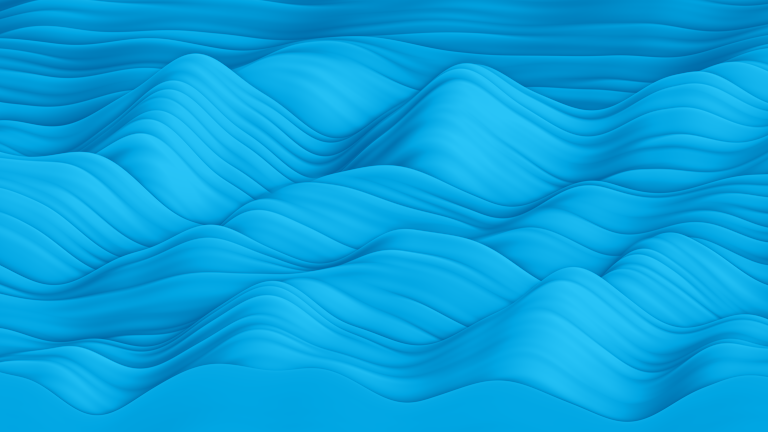
This background is drawn by a WebGL 2 fragment shader. Its source:

```glsl
#version 300 es
precision highp float;
// Silky blue waves: a stack of wavy sheets painted from the far top to the near bottom.
// Each sheet follows a gradient-noise crest line, is lit by its slope, and shades the
// sheet behind it; creases fade in and out so that neighbouring sheets melt together.
uniform vec2 u_resolution;
out vec4 fragColor;

vec2 gradientAt(vec2 cell) {
    float angle = 6.2832 * fract(sin(dot(cell, vec2(127.1, 311.7))) * 43758.5);
    return vec2(cos(angle), sin(angle));
}

float gradientNoise(vec2 p) {
    vec2 cell = floor(p), f = fract(p);
    vec2 w = f * f * f * (f * (f * 6.0 - 15.0) + 10.0);
    float a = dot(gradientAt(cell), f);
    float b = dot(gradientAt(cell + vec2(1, 0)), f - vec2(1, 0));
    float c = dot(gradientAt(cell + vec2(0, 1)), f - vec2(0, 1));
    float d = dot(gradientAt(cell + vec2(1, 1)), f - vec2(1, 1));
    return mix(mix(a, b, w.x), mix(c, d, w.x), w.y);
}

// Swell of the cloth along x; nearby rows give similar swells
float swell(float x, float row) {
    x += 0.2 * row;
    return gradientNoise(vec2(3.1 * x, row))
         + 0.6 * gradientNoise(vec2(1.5 * x + 7.3, 0.6 * row + 3.4));
}

// Tone from -1 (deep) over 0 (body) to 1 (glow)
vec3 toneColor(float tone) {
    vec3 deep = vec3(0.0, 0.38, 0.62);
    vec3 body = vec3(0.0, 0.65, 0.89);
    vec3 glow = vec3(0.16, 0.77, 0.97);
    return tone < 0.0 ? mix(body, deep, min(-tone, 1.0)) : mix(body, glow, min(tone, 1.0));
}

void main() {
    vec2 p = gl_FragCoord.xy / u_resolution.y;
    float edge = 0.7 / u_resolution.y;
    float tone = -0.4;
    const int sheets = 61;

    for (int i = 0; i < sheets; i++) {
        float id = float(i);
        float near = id / float(sheets - 1);
        float group = floor(id / 10.0);
        bool leader = i % 10 == 0;
        float front = i == sheets - 1 ? 1.0 : 0.0;

        // Crest line: each group of ten sheets shares one slowly changing swell
        float row = 0.05 * id + 0.22 * group + 0.35;
        float amplitude = 0.07 + 0.17 * smoothstep(0.12, 0.4, near) - 0.05 * smoothstep(0.7, 1.0, near);
        float height = swell(p.x, row);
        float crest = mix(1.06, 0.1, near) + amplitude * height
                    + 0.03 * gradientNoise(vec2(1.9 * p.x, 7.37 * id + 0.4));
        float depth = crest - p.y;
        if (depth < -0.2) continue;

        // Crease strength: firm on group leaders, coming and going elsewhere
        float crease = leader ? 0.98
            : 0.97 * smoothstep(-0.2, 0.2, gradientNoise(vec2(1.4 * p.x + 5.7 * id, 3.13 * id + 0.5)));

        // Shadow on the sheet behind: a crisp contact line and a wide fall-off
        float gap = max(-depth, 0.0);
        float valley = 1.0 - smoothstep(-0.3, 0.3, height);
        float shadow = 0.55 * exp(-gap / 0.0065) * mix(0.6, 1.0, valley)
                     + 0.22 * exp(-gap / 0.035) * mix(0.25, 1.0, valley);
        tone = mix(tone, -1.0, shadow * crease);
        if (depth < -edge) continue;

        // Light on this sheet: slope, crest height, soft rim and silky streaks
        float slope = amplitude * (swell(p.x + 0.01, row) - height) / 0.01;
        float streak = gradientNoise(vec2(1.4 * p.x + 2.3 * id, 36.0 * depth + 0.7 * id));
        float form = -0.85 * slope + 0.5 * height + 0.5 * streak;
        float light = mix(-0.35, 0.07, smoothstep(0.08, 0.35, near)) + form * (1.0 - 0.9 * front);
        light += (0.5 * exp(-max(depth, 0.0) / 0.028) - 0.12) * (1.0 - 0.7 * front);
        light += 0.3 * crease * exp(-max(depth, 0.0) / 0.003);
        light -= 0.06 * front;

        float cover = smoothstep(-edge, mix(0.035, edge, crease), depth);
        tone = mix(tone, clamp(light, -1.0, 1.0), cover);
    }

    fragColor = vec4(toneColor(tone), 1.0);
}
```
